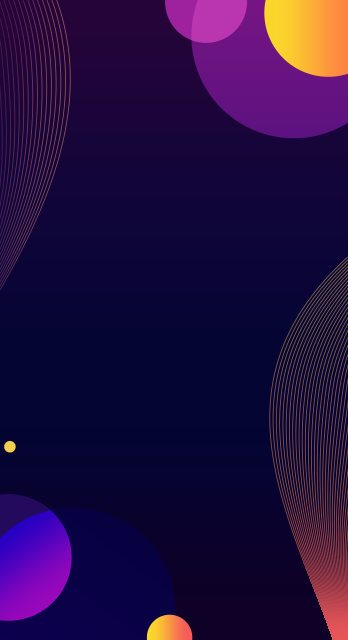
Reproduce this background procedurally as a Shadertoy shader.

```glsl
// Night-blue gradient with glowing discs and two bundles of fine wavy lines.

// Lengths are in canvas heights; discs are (centre x, centre y, radius).
const vec3 PURPLE_DISC = vec3(0.459, 0.944, 0.160);
const vec3 PINK_DISC   = vec3(0.322, 0.997, 0.064);
const vec3 SUN_DISC    = vec3(0.513, 0.980, 0.100);
const vec3 DOT_DISC    = vec3(0.0155, 0.302, 0.009);
const vec3 NAVY_DISC   = vec3(0.114, 0.047, 0.160);
const vec3 VIOLET_DISC = vec3(0.013, 0.129, 0.099);
const vec3 EMBER_DISC  = vec3(0.265, 0.004, 0.0355);

const vec3 SKY_TOP    = vec3(0.145, 0.015, 0.225);
const vec3 SKY_UPPER  = vec3(0.060, 0.020, 0.225);
const vec3 SKY_MIDDLE = vec3(0.015, 0.018, 0.200);
const vec3 SKY_BOTTOM = vec3(0.055, 0.000, 0.150);
const vec3 YELLOW     = vec3(0.98, 0.84, 0.17);
const vec3 ORANGE     = vec3(1.00, 0.49, 0.27);
const vec3 CORAL      = vec3(0.96, 0.36, 0.36);

// Inset of each bundle's outer line from its side, as Bezier weights going down.
const vec4 LEFT_CURVE  = vec4(0.0885, 0.1426, 0.0867, 0.0);
const vec4 RIGHT_CURVE = vec4(0.0, 0.2170, 0.0930, 0.0234);
const float LINE_WIDTH = 0.0013;

float pixelSize() { return 1.0 / iResolution.y; }

float discMask(vec2 p, vec3 disc) {
    float d = length(p - disc.xy) - disc.z;
    return clamp(0.5 - d / pixelSize(), 0.0, 1.0);
}

// Position across a disc along a direction: 0 at one rim, 1 at the other.
float discRamp(vec2 p, vec3 disc, vec2 direction) {
    return clamp(0.5 + 0.5 * dot(p - disc.xy, direction) / disc.z, 0.0, 1.0);
}

float bezier(vec4 c, float t) {
    float s = 1.0 - t;
    return dot(c, vec4(s * s * s, 3.0 * s * s * t, 3.0 * s * t * t, t * t * t));
}

float bezierSlope(vec4 c, float t) {
    float s = 1.0 - t;
    return 3.0 * dot(c.yzw - c.xyz, vec3(s * s, 2.0 * s * t, t * t));
}

// Coverage of evenly spaced lines lying inside the outer curve.
float lineBundle(float inset, vec4 curve, float t, float span, float spacing) {
    float px = pixelSize();
    float index = (bezier(curve, t) - inset) / spacing;
    float slant = inversesqrt(1.0 + pow(bezierSlope(curve, t) / span, 2.0));
    float gap = spacing * slant;
    float dist = abs(fract(index + 0.5) - 0.5) * gap;
    float halfWidth = 0.5 * LINE_WIDTH;
    float overlap = min(dist + 0.5 * px, halfWidth) - max(dist - 0.5 * px, -halfWidth);
    float lines = clamp(overlap / px, 0.0, 1.0);
    float average = min(LINE_WIDTH / gap, 1.0);
    // Lines finer than the pixel grid melt into an even tone.
    float cover = mix(average, lines, smoothstep(0.8, 1.8, gap / px));
    return cover * step(-0.5, index) * step(0.0, t) * step(t, 1.0);
}

vec3 skyColor(float y) {
    vec3 c = mix(SKY_BOTTOM, SKY_MIDDLE, smoothstep(0.02, 0.36, y));
    c = mix(c, SKY_UPPER, smoothstep(0.42, 0.70, y));
    return mix(c, SKY_TOP, smoothstep(0.64, 1.0, y));
}

void mainImage(out vec4 fragColor, in vec2 fragCoord) {
    vec2 p = fragCoord / iResolution.y;
    float rightInset = iResolution.x / iResolution.y - p.x;
    vec3 color = skyColor(p.y);

    // Left bundle, fading towards the edge
    float t = (1.0 - p.y) / 0.453;
    float cover = lineBundle(p.x, LEFT_CURVE, t, 0.453, mix(0.0075, 0.0035, smoothstep(0.2, 1.0, t)));
    float fade = mix(0.28, 0.62, smoothstep(0.0, 0.10, p.x + 0.05 * t));
    color = mix(color, mix(vec3(0.68, 0.32, 0.50), vec3(0.85, 0.55, 0.38), p.x / 0.11), cover * fade);

    // Right bundle, gold above and a dense coral glow below
    t = (0.599 - p.y) / 0.599;
    cover = lineBundle(rightInset, RIGHT_CURVE, t, 0.599, mix(0.0053, 0.0014, smoothstep(0.35, 1.0, t)));
    vec3 thread = mix(vec3(0.80, 0.66, 0.28), vec3(0.88, 0.52, 0.36), smoothstep(0.0, 0.5, t));
    thread = mix(thread, CORAL, smoothstep(0.5, 0.9, t));
    color = mix(color, thread, cover * mix(0.62, 0.95, smoothstep(0.6, 1.0, t)));

    // Upper discs
    vec3 purple = mix(vec3(0.36, 0.07, 0.50), vec3(0.51, 0.09, 0.52), discRamp(p, PURPLE_DISC, vec2(0.0, 1.0)));
    float purpleMask = discMask(p, PURPLE_DISC);
    color = mix(color, purple, purpleMask);
    vec3 pink = mix(vec3(0.62, 0.13, 0.62), vec3(0.73, 0.21, 0.69), purpleMask);
    color = mix(color, pink, discMask(p, PINK_DISC));
    vec3 sun = mix(YELLOW, ORANGE, smoothstep(0.05, 0.75, discRamp(p, SUN_DISC, vec2(1.0, 0.0))));
    color = mix(color, sun, discMask(p, SUN_DISC));

    // Lower discs; the violet one lights up where it crosses the navy one
    float navyMask = discMask(p, NAVY_DISC);
    vec3 navy = mix(vec3(0.055, 0.0, 0.32), vec3(0.025, 0.005, 0.25), discRamp(p, NAVY_DISC, vec2(0.6, 0.8)));
    color = mix(color, navy, navyMask);
    float heat = discRamp(p, VIOLET_DISC, vec2(0.6, -0.8));
    vec3 violet = mix(vec3(0.13, 0.0, 0.76), vec3(0.60, 0.03, 0.73), smoothstep(0.25, 1.0, heat));
    violet = mix(vec3(0.14, 0.04, 0.36), violet, navyMask);
    color = mix(color, violet, discMask(p, VIOLET_DISC));
    vec3 ember = mix(YELLOW, CORAL, smoothstep(0.05, 0.95, discRamp(p, EMBER_DISC, vec2(1.0, 0.0))));
    color = mix(color, ember, discMask(p, EMBER_DISC));
    color = mix(color, vec3(0.95, 0.81, 0.31), discMask(p, DOT_DISC));

    fragColor = vec4(color, 1.0);
}
```
